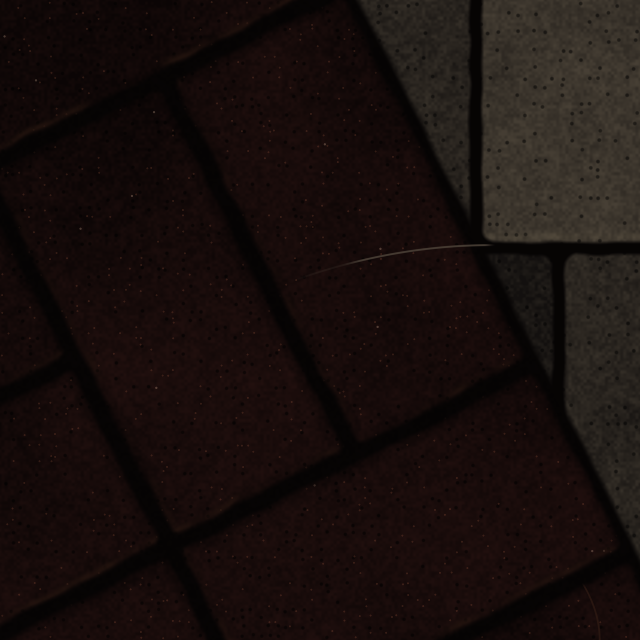
A three.js fragment shader for this texture:

```glsl
#define BLOCK vec2(0.64, 0.66)
#define BLOCK_ORIGIN vec2(0.267, 0.145)
#define BLOCK_ANGLE 0.467
#define BRICK_JOINT 0.013
#define PAVER vec2(0.6, 0.7)
#define PAVER_CORNER vec2(0.744, 0.612)
#define PAVER_SHIFT 0.129
#define PAVER_JOINT 0.010
#define GRAIN 210.0

varying vec2 vUv;

const vec3 GAP = vec3(0.022, 0.014, 0.013);
const vec3 BRICK_DARK = vec3(0.058, 0.027, 0.025);
const vec3 BRICK_LIGHT = vec3(0.128, 0.060, 0.054);
const vec3 BRICK_RIM = vec3(0.205, 0.115, 0.080);
const vec3 PAVER_DARK = vec3(0.075, 0.064, 0.058);
const vec3 PAVER_LIGHT = vec3(0.245, 0.218, 0.182);
const vec3 HAIR = vec3(0.30, 0.26, 0.22);

float hash(vec2 p) {
  vec3 q = fract(vec3(p.xyx) * 0.1031);
  q += dot(q, q.yzx + 33.33);
  return fract((q.x + q.y) * q.z);
}

float noise(vec2 p) {
  vec2 i = floor(p), f = fract(p);
  f = f * f * (3.0 - 2.0 * f);
  return mix(mix(hash(i), hash(i + vec2(1, 0)), f.x),
             mix(hash(i + vec2(0, 1)), hash(i + vec2(1, 1)), f.x), f.y);
}

float fbm(vec2 p) {
  float sum = 0.0, amp = 0.5;
  for (int i = 0; i < 4; i++) {
    sum += amp * noise(p);
    p = p * 2.03 + 17.7;
    amp *= 0.5;
  }
  return sum / 0.9375;
}

float roundBox(vec2 p, vec2 halfSize, float r) {
  vec2 q = abs(p) - halfSize + r;
  return length(max(q, 0.0)) + min(max(q.x, q.y), 0.0) - r;
}

// Round sparse dots, one candidate per grid cell
float specks(vec2 p, float density, float radius) {
  vec2 id = floor(p);
  vec2 center = 0.3 + 0.4 * vec2(hash(id + 3.1), hash(id + 8.7));
  float dot1 = smoothstep(radius, radius * 0.3, length(fract(p) - center));
  return dot1 * step(1.0 - density, hash(id + 51.3));
}

// Basket weave: pairs of bricks turn by a quarter in every other block
vec3 brickColor(vec2 q, vec2 uv, float grain) {
  vec2 block = floor(q / BLOCK);
  bool lying = mod(block.x + block.y, 2.0) > 0.5;
  vec2 size = BLOCK * (lying ? vec2(1.0, 0.5) : vec2(0.5, 1.0));
  vec2 id = floor(q / size);
  vec2 p = q - (id + 0.5) * size;
  p += (vec2(noise(uv * 24.0), noise(uv * 24.0 + 40.0)) - 0.5) * 0.007;
  vec2 halfSize = 0.5 * size - BRICK_JOINT;
  float d = roundBox(p, halfSize, 0.012);

  float tone = 0.42 + 0.9 * (fbm(uv * 5.0 + id * 3.0) - 0.5);
  tone += 0.22 * (hash(id + 20.0) - 0.5) + 0.85 * (grain - 0.5);
  tone -= 0.35 * smoothstep(0.45, 1.05, uv.y - uv.x + 0.25);
  vec3 col = mix(BRICK_DARK, BRICK_LIGHT, clamp(tone, -0.2, 1.3));
  col *= 1.0 - 0.55 * specks(uv * 75.0, 0.18, 0.3);
  col += vec3(0.13, 0.075, 0.05) * specks(uv * 120.0 + 9.0, 0.06, 0.28);
  col += vec3(0.22, 0.19, 0.16) * specks(uv * 60.0 + 4.0, 0.008, 0.16);

  // Worn lit rims on the left and lower sides
  vec2 rim = exp(-pow((p + halfSize - 0.005) / 0.006, vec2(2.0)));
  float wear = smoothstep(0.25, 0.8, fbm(uv * 18.0 + 6.0));
  col = mix(col, BRICK_RIM, wear * max(rim.x * 0.45, rim.y * 0.7));
  col *= mix(0.72, 1.0, smoothstep(0.0, -0.022, d));
  return mix(GAP * (0.7 + 0.6 * grain), col, smoothstep(0.006, -0.005, d));
}

// Square-set pavers, each row shifted sideways
vec3 paverColor(vec2 uv, float grain) {
  vec2 q = uv - PAVER_CORNER;
  float row = floor(q.y / PAVER.y);
  q.x += row * PAVER_SHIFT;
  vec2 id = vec2(floor(q.x / PAVER.x), row);
  vec2 p = q - (id + 0.5) * PAVER;
  p += (noise(uv * 30.0) - 0.5) * 0.004;
  vec2 halfSize = 0.5 * PAVER - PAVER_JOINT;
  float d = roundBox(p, halfSize, 0.018);

  float tone = 0.1 + 0.4 * step(0.0, id.x) + 0.4 * step(0.0, id.y);
  tone += 0.35 * (fbm(uv * 9.0) - 0.5) + 0.6 * (grain - 0.5);
  vec3 col = mix(PAVER_DARK, PAVER_LIGHT, clamp(tone, 0.0, 1.2));
  col *= 1.0 - 0.5 * specks(uv * 70.0, 0.22, 0.3);
  float rim = exp(-pow((p.y + halfSize.y - 0.009) / 0.006, 2.0));
  col += vec3(0.055, 0.050, 0.036) * rim * noise(uv * 45.0);
  return mix(GAP, col, smoothstep(0.004, -0.004, d));
}

void main() {
  vec2 uv = vUv;
  float c = cos(BLOCK_ANGLE), s = sin(BLOCK_ANGLE);
  vec2 q = mat2(c, -s, s, c) * (uv - BLOCK_ORIGIN);
  float grain = 0.6 * noise(uv * GRAIN) + 0.4 * noise(uv * GRAIN * 0.47 + 31.0);

  // Brick field ends in a dark seam beside the pavers
  float edge = q.x - BLOCK.x + 0.004 * (noise(uv * 20.0) - 0.5);
  vec3 pavers = mix(GAP, paverColor(uv, grain), smoothstep(0.001, 0.014, edge));
  vec3 col = mix(brickColor(q, uv, grain), pavers, smoothstep(-0.003, 0.003, edge));

  // Fine curved fibres
  float reach = 0.768 - uv.x;
  float fibre = abs(uv.y - 0.617 + 0.58 * reach * reach);
  float fade = smoothstep(0.45, 0.5, uv.x) * mix(0.2, 0.85, smoothstep(0.53, 0.57, uv.x));
  fade *= smoothstep(0.775, 0.755, uv.x);
  col = mix(col, HAIR, fade * smoothstep(0.0026, 0.0004, fibre));
  float strand = abs(uv.x - 0.937 + 3.4 * uv.y * uv.y);
  col = mix(col, BRICK_RIM, 0.6 * smoothstep(0.0025, 0.0004, strand) * smoothstep(0.09, 0.08, uv.y));

  gl_FragColor = vec4(col, 1.0);
}
```
